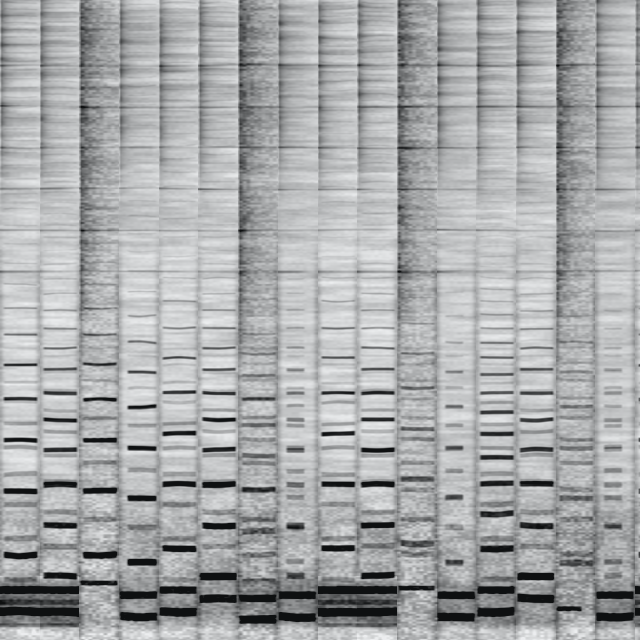
Give the GLSL for this pattern, as a WebGL 1 fragment shader.

```glsl
precision highp float;
uniform vec2 u_resolution;

#define COLUMN_WIDTH 0.06203
#define LOG_SCALE 0.3516
#define BASS_GAP 0.034
#define LINE_INK 0.76
#define ONSET_INK 0.40
#define SNARE_INK 0.36
#define STREAK_INK 0.20
#define GRAIN_INK 0.17
#define PAPER 0.87

float hash(vec2 p) {
  p = fract(p * vec2(0.1031, 0.1137));
  p += dot(p, p.yx + 33.33);
  return fract((p.x + p.y) * p.x * 17.0);
}

float noise(vec2 p) {
  vec2 i = floor(p), f = fract(p);
  f = f * f * (3.0 - 2.0 * f);
  return mix(mix(hash(i), hash(i + vec2(1, 0)), f.x),
             mix(hash(i + vec2(0, 1)), hash(i + vec2(1, 1)), f.x), f.y);
}

// Entry i of sixteen values, four per matrix column
float pick(mat4 values, float i) {
  vec4 k = vec4(0, 1, 2, 3);
  vec4 group = values * vec4(equal(k, vec4(floor(i / 4.0))));
  return dot(group, vec4(equal(k, vec4(mod(i, 4.0)))));
}

float stroke(float d, float halfWidth) {
  float soft = 0.0016;
  return 1.0 - smoothstep(halfWidth - soft, halfWidth + soft, abs(d));
}

// Distance to the nearest overtone on a logarithmic axis
float overtone(float fundamental, float t) {
  float n = exp((fundamental - t) / LOG_SCALE);
  return (n - floor(n + 0.5)) / n * LOG_SCALE;
}

float gate(float u, float start, float end) {
  return smoothstep(start - 0.05, start + 0.05, u)
       * (1.0 - smoothstep(end - 0.06, end + 0.03, u));
}

void main() {
  vec2 p = gl_FragCoord.xy / u_resolution;
  float t = 1.0 - p.y;
  float column = p.x / COLUMN_WIDTH;
  float i = mod(floor(column), 16.0);
  float u = fract(column);

  // Pitch, loudness and bass height of each column
  float pitch = pick(mat4(1.254, 1.387, 1.254, 1.266, 1.2435, 1.387, 1.396, 1.387,
                          1.2435, 1.387, 1.236, 1.266, 1.487, 1.387, 1.266, 1.387), i);
  float loud = pick(mat4(1.0, 0.9, 0.85, 0.85, 1.0, 1.0, 0.4, 0.5,
                         1.0, 0.95, 0.5, 0.35, 0.8, 0.85, 0.4, 0.3), i);
  float bass = pick(mat4(0.922, 0.922, 0.911, 0.930, 0.922, 0.901, 0.935, 0.930,
                         0.922, 0.922, 0.919, 0.930, 0.922, 0.901, 0.951, 0.930), i);
  float beat = mod(i, 4.0);
  float snare = beat == 2.0 ? 1.0 : 0.0;
  float offbeat = beat == 3.0 ? 1.0 : 0.0;
  float held = mod(i, 8.0) < 2.0 ? 1.0 : 0.0;
  float single = i == 6.0 ? 0.0 : snare;

  // Fine texture
  float streak = noise(vec2(p.x * 22.0 + i * 7.0, t * 240.0));
  float wide = noise(vec2(p.x * 5.0, t * 95.0 + 40.0));
  float grain = noise(vec2(p.x * 170.0, t * 330.0));
  float jag = noise(vec2(i * 9.0, t * 130.0));
  float low = smoothstep(0.70, 0.86, t);
  float high = 1.0 - smoothstep(0.25, 0.48, t);

  // Background tone
  float ink = 0.07 * high * (1.3 - u) + 0.12 * low + 0.05 * (1.0 - loud);
  ink += snare * 0.06 * (1.0 - low);
  ink += STREAK_INK * (streak * 0.6 + wide * 0.5 - 0.35) * (1.0 - 0.45 * low);
  ink += GRAIN_INK * (grain - 0.45) * (0.25 + 0.6 * snare + 0.9 * low);
  ink += 0.16 * low * (noise(vec2(i * 5.0 + u * 1.5, t * 42.0)) - 0.4);

  // Dark attacks along the left edge of the columns
  float rise = smoothstep(0.0, 0.06, u);
  float fade = 1.0 - smoothstep(0.18, 0.35, t);
  ink += ONSET_INK * (1.0 - snare) * rise * exp(-u / 0.12) * fade * (0.65 + 0.6 * jag);
  float burst = 1.0 - smoothstep(0.40, 0.62, t);
  ink += SNARE_INK * snare * rise * exp(-u / (0.2 + 0.2 * jag)) * burst * (0.75 + 0.5 * grain);

  // Soft grey seams in the lower half
  float seam = exp(-pow(min(u, 1.0 - u) / 0.09, 2.0));
  ink += 0.16 * seam * smoothstep(0.3, 0.5, t) * (1.0 - held * step(0.9, t));

  // Bands near the top and thin rules across all columns
  float top = 1.0 - smoothstep(0.10, 0.25, t);
  ink += (1.0 - 0.7 * snare) * top * 0.13 * (1.0 - 0.5 * u) * pow(0.5 + 0.5 * cos(t * 270.0 + i * 0.4), 3.0);
  for (int k = 0; k < 6; k++) {
    float y = 0.102 + 0.0645 * float(k) + 0.004 * (wide - 0.5);
    ink += 0.17 * stroke(t - y, 0.0015) * (0.5 + streak) * (1.2 - 0.6 * u);
  }

  // Overtone ladder, thinner and paler toward the top
  float weak = offbeat * (1.0 - step(0.7, loud));
  float span = gate(u, 0.1 + 0.12 * offbeat, 0.95 - 0.27 * weak);
  float bend = 0.003 * (noise(vec2(column * 2.0, t * 30.0)) - 0.5);
  float thick = mix(0.0011, 0.0048, smoothstep(0.42, 0.88, t));
  float strength = 0.1 + 0.9 * smoothstep(0.38, 0.67, t);
  float tonal = 1.0 - smoothstep(0.905, 0.915, t);
  ink += LINE_INK * loud * strength * tonal * span * stroke(overtone(pitch, t) + bend, thick);
  float second = stroke(overtone(1.472 + 0.012 * beat, t) + bend, thick * 0.9);
  ink += 0.22 * second * span * tonal * smoothstep(0.45, 0.7, t);

  // Bass pair, with extra lines under held notes
  float bassSpan = mix(gate(u, 0.04, 0.96 - 0.3 * step(0.95, bass)), 1.0, held);
  float pair = stroke(t - bass, 0.0055 - 0.002 * single);
  pair = max(pair, (1.0 - single) * stroke(t - bass - BASS_GAP - bend, 0.0062));
  ink += 0.70 * pair * bassSpan * (0.8 + 0.3 * grain);
  float zone = smoothstep(0.90, 0.92, t) * (1.0 - smoothstep(0.968, 0.985, t));
  ink += zone * (0.12 * (1.0 - single) + 0.14 * held);
  ink += held * 0.22 * (stroke(t - 0.941, 0.004) + stroke(t - 0.977, 0.003));
  ink -= 0.12 * smoothstep(0.975, 0.99, t);

  float tone = clamp(PAPER - ink, 0.06, 0.93);
  gl_FragColor = vec4(tone - 0.006, tone + 0.001, tone + 0.006, 1.0);
}
```
